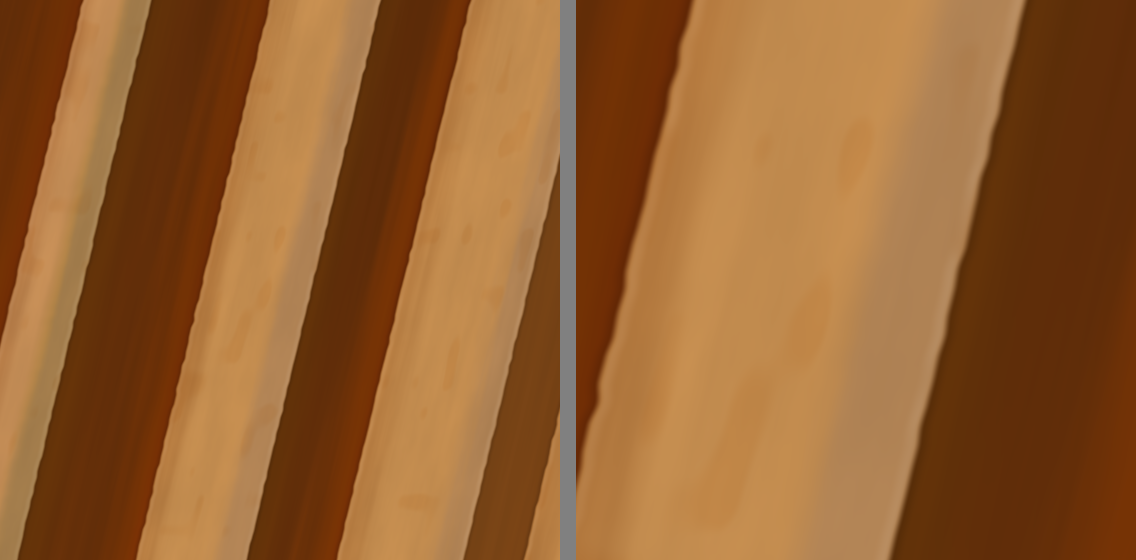
Left: the whole. Right: its middle third, enlarged.
Give the GLSL for this texture, as a three.js fragment shader.

```glsl
// Leaning pale wooden slats over dark brown gaps, with soft grain along their length.
#define LEAN 0.24
#define PERIOD 0.3725
#define FIRST_CENTRE -0.031
#define EDGE_SOFT 0.0026
#define EDGE_WOBBLE 0.0026
#define GRAIN 0.05
#define HONEY vec3(0.765, 0.55, 0.31)
#define OCHRE vec3(0.70, 0.47, 0.24)
#define TAUPE vec3(0.685, 0.51, 0.335)
#define UMBER vec3(0.385, 0.18, 0.035)
#define RUSSET vec3(0.45, 0.195, 0.02)
#define DUSTY_BROWN vec3(0.47, 0.27, 0.09)

varying vec2 vUv;

float hash(vec2 p) {
  return fract(sin(dot(p, vec2(127.1, 311.7))) * 43758.5453);
}

float noise(vec2 p) {
  vec2 i = floor(p);
  vec2 f = fract(p);
  f = f * f * (3.0 - 2.0 * f);
  return mix(mix(hash(i), hash(i + vec2(1.0, 0.0)), f.x),
             mix(hash(i + vec2(0.0, 1.0)), hash(i + 1.0), f.x), f.y);
}

float fbm(vec2 p) {
  float sum = 0.0;
  float amp = 0.5;
  for (int k = 0; k < 4; k++) {
    sum += amp * noise(p);
    p = p * 2.03 + 17.3;
    amp *= 0.5;
  }
  return sum / 0.9375;
}

// Slats widen from left to right, with a slight irregularity
float slatHalfWidth(float id) {
  return 0.061 + 0.03 * id + 0.009 * sin(2.1 * id);
}

float slatCentre(float id) {
  return FIRST_CENTRE + PERIOD * id;
}

// across runs from 0 to 1 over the slat, rim is the distance to its edge
vec3 slatColour(vec2 p, float id, float across, float rim) {
  float streak = fbm(vec2(p.x * 45.0, p.y * 2.2) + id * 7.0);
  float mottle = fbm(vec2(p.x * 24.0, p.y * 9.0) + 31.0);
  float shift = (streak - 0.5) * 0.22;

  vec3 col = mix(OCHRE, HONEY, smoothstep(-0.05, 0.32, across + shift));
  float seam = 0.52 + 0.09 * id;
  col = mix(col, TAUPE, 0.9 * smoothstep(seam, seam + 0.2, across + shift));

  // The narrow slat is rosier on its lit face and greyer past the seam
  float narrow = 1.0 - smoothstep(0.0, 1.0, id);
  vec3 faceTint = mix(vec3(0.0, 0.0, 0.025), vec3(-0.055, -0.025, -0.035),
                      smoothstep(0.45, 0.7, across));
  col += narrow * faceTint;

  col *= 1.0 + GRAIN * (streak - 0.5) + 1.6 * GRAIN * (mottle - 0.5);

  // Sparse amber stains
  float stain = smoothstep(0.76, 0.92, noise(vec2(p.x * 36.0, p.y * 19.0)));
  col = mix(col, col * vec3(0.97, 0.91, 0.80), 0.5 * stain);

  // Thin worn highlight along each edge
  float wear = 0.5 + 0.5 * noise(vec2(p.x * 20.0, p.y * 50.0));
  float glint = smoothstep(0.001, 0.004, rim) * (1.0 - smoothstep(0.004, 0.011, rim));
  return col + vec3(0.035, 0.045, 0.055) * glint * wear;
}

// across runs from 0 to 1 over the gap
vec3 gapColour(vec2 p, float id, float across) {
  float streak = fbm(vec2(p.x * 38.0, p.y * 1.6) + 53.0);
  float warm = smoothstep(0.45, 0.95, across + (streak - 0.5) * 0.35);
  vec3 col = mix(UMBER, RUSSET, warm);

  // Olive cast in the shade beside the slat, reddish at the far side
  col += vec3(0.0, 0.018, 0.0) * (1.0 - smoothstep(0.0, 0.4, across));
  col -= vec3(0.0, 0.018, 0.0) * smoothstep(0.88, 1.0, across);

  // Gaps grow dusty at the right and a little lighter lower down
  col = mix(col, DUSTY_BROWN, 0.85 * smoothstep(1.2, 2.0, id));
  col *= 1.03 - 0.07 * p.y;
  return col * (1.0 + 3.0 * GRAIN * (streak - 0.5));
}

void main() {
  // Skewed coordinates: x crosses the slats, y runs along them
  vec2 p = vec2(vUv.x - LEAN * vUv.y, vUv.y);
  float wobble = noise(vec2(p.x * 8.0, p.y * 75.0)) - 0.5;
  float x = p.x + EDGE_WOBBLE * wobble;

  // The gap between this slat and the next one
  float gapId = floor((x - FIRST_CENTRE) / PERIOD);
  float gapStart = slatCentre(gapId) + slatHalfWidth(gapId);
  float gapEnd = slatCentre(gapId + 1.0) - slatHalfWidth(gapId + 1.0);
  float outside = max(gapStart - x, x - gapEnd);

  // The nearest slat
  float slatId = floor((x - FIRST_CENTRE) / PERIOD + 0.5);
  float halfWidth = slatHalfWidth(slatId);
  float slatAcross = (x - slatCentre(slatId)) / (2.0 * halfWidth) + 0.5;
  float gapAcross = clamp((x - gapStart) / (gapEnd - gapStart), 0.0, 1.0);

  vec3 slat = slatColour(p, slatId, clamp(slatAcross, 0.0, 1.0), outside);
  vec3 gap = gapColour(p, gapId, gapAcross);

  // Fine contact shadow just outside each slat
  gap *= 1.0 - 0.14 * smoothstep(-0.009, 0.0, outside);

  vec3 col = mix(gap, slat, smoothstep(-EDGE_SOFT, EDGE_SOFT, outside));
  gl_FragColor = vec4(col, 1.0);
}
```
